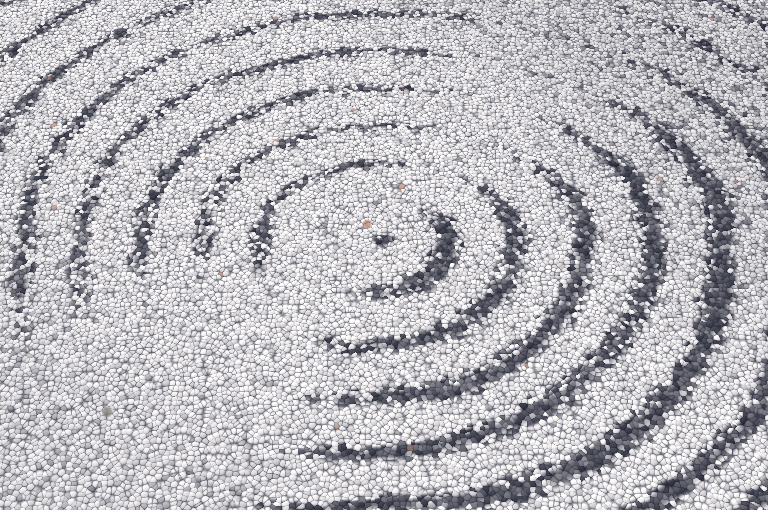
A WebGL 2 fragment shader for this texture:

```glsl
#version 300 es
precision highp float;

uniform vec2 u_resolution;
out vec4 fragColor;

vec3 hash3(vec2 cell) {
    vec3 a = fract(cell.xyx * vec3(0.1031, 0.1030, 0.0973));
    a += dot(a, a.yxz + 33.33);
    return fract((a.xxy + a.yzz) * a.zyx);
}

// Cellular noise: offset from the nearest seed, gap to the next one, and cell id
void pebbles(vec2 q, out vec2 offset, out float gap, out vec2 id) {
    float nearest = 9.0, second = 9.0;
    vec2 base = floor(q);
    for (int j = -1; j <= 1; j++) {
        for (int i = -1; i <= 1; i++) {
            vec2 cell = base + vec2(i, j);
            vec2 toSeed = q - cell - hash3(cell).xy;
            float d = length(toSeed);
            if (d < nearest) {
                second = nearest;
                nearest = d;
                offset = toSeed;
                id = cell;
            } else {
                second = min(second, d);
            }
        }
    }
    gap = second - nearest;
}

float waves(vec2 p) {
    return sin(p.x * 19.0 + 2.0 * sin(p.y * 13.0)) * 0.5
         + sin(p.y * 31.0 - p.x * 23.0) * 0.3
         + sin(p.x * 57.0 + p.y * 49.0) * 0.2;
}

// Shade of the raked rings; one unit of ring is one furrow
float furrows(vec2 p, float jitter) {
    vec2 c = p - vec2(0.745, 0.533);
    vec2 spacing = vec2(c.x > 0.0 ? 0.134 : 0.116, c.y > 0.0 ? 0.0735 : 0.104);
    vec2 q = c / spacing;
    float ring = length(q);
    vec2 dir = q / max(ring, 0.001);

    // The lower rings bulge along their diagonals
    float below = 2.0 * max(-dir.y, 0.0);
    ring -= 0.42 * smoothstep(4.0, 6.5, ring) * below * max(dir.x, 0.0);
    ring *= 1.0 - 0.1 * below * max(-dir.x, 0.0);

    float facing = dot(dir, vec2(0.85, -0.53));
    float lowerRight = smoothstep(-0.25, 0.65, facing);
    float broad = smoothstep(0.1, 0.9, facing);
    float upperLeft = smoothstep(0.1, 0.6, -facing) * smoothstep(-0.45, 0.0, dir.y)
        * mix(0.2, 1.0, smoothstep(1.2, 1.8, ring));
    float core = 1.0 - smoothstep(0.15, 0.42, ring);

    float n = ring + 0.03 * waves(p) + 0.12 * (jitter - 0.5);
    float d = abs(fract(n + 0.5) - 0.5);
    float west = smoothstep(0.6, 0.98, -dir.x);
    float width = 0.08 + 0.085 * broad + 0.06 * west;
    float line = 1.0 - smoothstep(width * 0.2, width * 1.8, d);
    float fade = 0.95 + 0.15 * waves(p * 0.8 + 3.0);
    float strength = max(core, max(0.93 * lowerRight, upperLeft * (0.8 - 0.15 * west)) * fade);
    float slope = 0.13 * (0.5 + 0.5 * cos(6.2832 * n));
    return line * strength + slope * (lowerRight + upperLeft);
}

void main() {
    vec2 p = gl_FragCoord.xy / u_resolution.y;

    // Ground plane receding toward the top
    float depth = 1.0 / (1.0 - 0.3 * p.y);
    vec2 ground = 86.0 * vec2((p.x - 0.75) * depth, 3.6 * depth);
    vec2 offset, id;
    float gap;
    pebbles(ground, offset, gap, id);
    vec3 h = hash3(id + 71.0);

    // Loose speckle in the lower left and the upper right
    float loose = 0.12 * smoothstep(0.95, 0.15, p.x + p.y * 0.9)
        + 0.2 * smoothstep(1.5, 2.2, p.x + p.y);
    float shade = furrows(p, h.x) + loose + 0.02 * waves(p * 1.7);
    float dark = smoothstep(h.y - 0.14, h.y + 0.38, shade);

    // Lit stone faces, rounded off into uneven joints
    float value = mix(1.04 - 0.16 * h.z * h.z, 0.12 + 0.32 * h.z, dark);
    value += 0.22 * dot(offset, vec2(-0.5, 0.85)) * (1.0 - 0.5 * dark);
    float joint = 1.0 - smoothstep(0.0, mix(0.16, 0.34, h.x), gap);
    value *= 1.0 - joint * (0.14 + 0.34 * h.x);
    value *= 1.0 - 0.36 * smoothstep(0.42, 0.85, length(offset));
    value *= 1.0 - 0.45 * loose;
    vec3 color = mix(vec3(0.12, 0.13, 0.19), vec3(0.95, 0.94, 0.945), value);

    // Rare rust stones, one beside the hub, and a dull one at lower left
    vec3 rust = vec3(0.72, 0.53, 0.46);
    float hub = 1.0 - smoothstep(0.005, 0.011, length(p - vec2(0.72, 0.561)));
    float rare = step(0.9988, h.x) * smoothstep(0.05, 0.25, gap);
    color = mix(color, rust * (0.65 + 0.4 * value), max(hub, rare) * 0.8);
    float dull = 1.0 - smoothstep(0.007, 0.013, length(p - vec2(0.21, 0.192)));
    color = mix(color, vec3(0.5, 0.49, 0.46), dull * 0.7);

    fragColor = vec4(clamp(color, 0.0, 1.0), 1.0);
}
```
